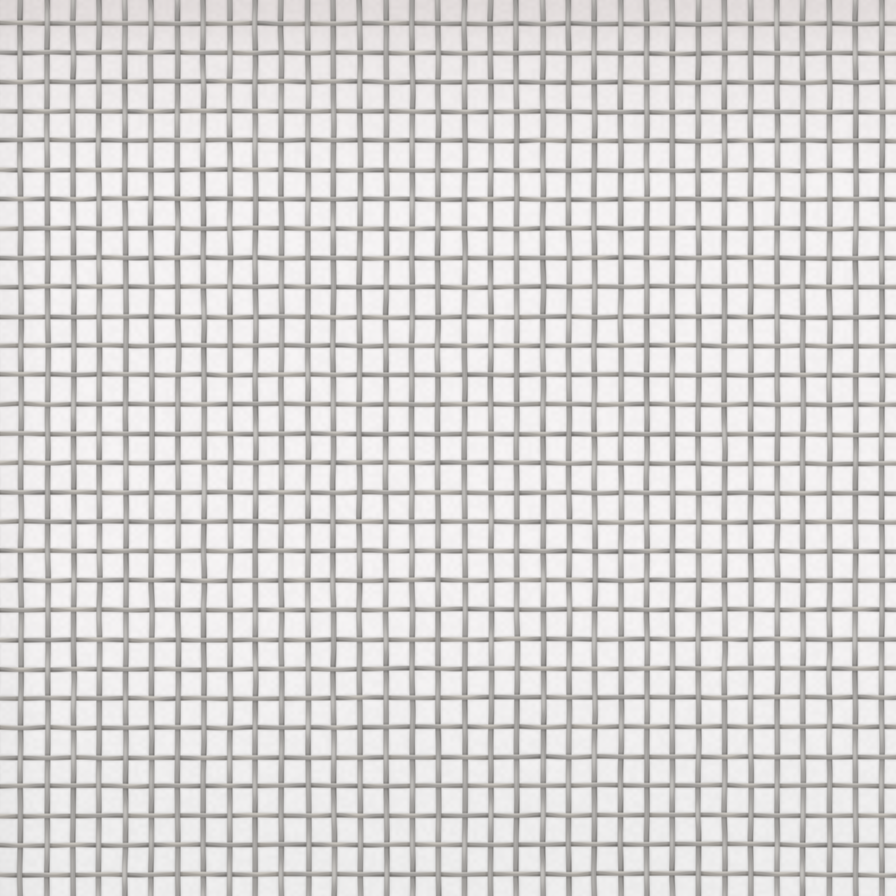
Write a WebGL 2 fragment shader that draws this texture.

```glsl
#version 300 es
precision highp float;
// Woven steel wire mesh over a softly lit white backing.

uniform vec2 u_resolution;
out vec4 fragColor;

const float PI = 3.14159265;

// Mesh layout, in canvas units: x for upright wires, y for level wires
const vec2 PITCH = vec2(0.0291, 0.03273);
const vec2 FIRST_WIRE = vec2(0.0236, 0.0247);
const vec2 HALF_WIDTH = vec2(0.0030, 0.0026);
const float SOFTNESS = 0.0013;
const float JITTER = 0.0011;     // misplacement of a whole wire
const float BEND = 0.0011;       // wobble along a wire

// Colours
const vec3 BACKING = vec3(0.957, 0.948, 0.950);
const vec3 TOP_SHADE = vec3(0.865, 0.838, 0.835);
const vec3 LOW_SHADE = vec3(0.930, 0.928, 0.928);
const vec3 STEEL_DARK = vec3(0.47, 0.46, 0.45);
const vec3 STEEL_MID = vec3(0.63, 0.62, 0.61);
const vec3 STEEL_LIGHT = vec3(0.78, 0.77, 0.755);

float hash(vec2 p) {
    return fract(sin(dot(p, vec2(127.1, 311.7))) * 43758.5453);
}

float noise(vec2 p) {
    vec2 i = floor(p), f = fract(p);
    f = f * f * (3.0 - 2.0 * f);
    return mix(mix(hash(i), hash(i + vec2(1, 0)), f.x),
               mix(hash(i + vec2(0, 1)), hash(i + vec2(1, 1)), f.x), f.y);
}

// Sideways displacement of one wire at a position along it
float wireOffset(float index, float along, float seed) {
    float shift = (hash(vec2(index, seed)) - 0.5) * JITTER;
    float wobble = (noise(vec2(along * 0.9, index * 7.0 + seed)) - 0.5) * BEND;
    float drift = (noise(vec2(along * 0.12, index * 0.15 + seed)) - 0.5) * BEND * 1.5;
    return shift + wobble + drift;
}

float coverage(float dist, float halfWidth, float soft) {
    return 1.0 - smoothstep(halfWidth - soft, halfWidth + soft, abs(dist));
}

// Round steel, brightened where it rises over the crossing wire
vec3 steel(float light, float rise, float wear) {
    float tone = clamp(light + 0.16 * rise + 0.24 * (wear - 0.5), 0.0, 1.0);
    vec3 shade = mix(STEEL_DARK, STEEL_MID, smoothstep(0.0, 0.5, tone));
    return mix(shade, STEEL_LIGHT, smoothstep(0.5, 1.0, tone));
}

vec3 backing(vec2 p) {
    vec3 color = mix(BACKING, LOW_SHADE, 1.0 - smoothstep(0.0, 0.4, p.y));
    color = mix(color, TOP_SHADE, 0.35 * smoothstep(0.78, 0.97, p.y));
    color = mix(color, TOP_SHADE, 0.65 * smoothstep(0.93, 1.0, p.y));
    color -= 0.02 * (1.0 - smoothstep(0.0, 0.06, p.x));
    return color + 0.022 * (noise(p * 230.0) - 0.5);
}

void main() {
    float size = min(u_resolution.x, u_resolution.y);
    vec2 p = gl_FragCoord.xy / size;
    float soft = max(SOFTNESS, 0.7 / size);

    // Nearest upright and level wire
    vec2 grid = (p - FIRST_WIRE) / PITCH;
    vec2 cell = round(grid);
    vec2 center = FIRST_WIRE + cell * PITCH;
    center += vec2(wireOffset(cell.x, grid.y, 3.0), wireOffset(cell.y, grid.x, 41.0));
    vec2 dist = p - center;
    vec2 across = clamp(dist / HALF_WIDTH, -1.0, 1.0);

    // Plain weave: positive rise means the wire passes over
    vec2 rise = vec2(cos(PI * (grid.y + cell.x)), -cos(PI * (grid.x + cell.y)));
    bool uprightOver = mod(cell.x + cell.y, 2.0) < 0.5;

    vec2 cover = vec2(coverage(dist.x, HALF_WIDTH.x, soft),
                      coverage(dist.y, HALF_WIDTH.y, soft));
    vec2 wear = vec2(noise(vec2(cell.x * 5.0, grid.y * 1.4)),
                     noise(vec2(grid.x * 1.4, cell.y * 5.0 + 90.0)));

    // Upright wires have a pale core, level wires are lit from above
    float core = 1.0 - (across.x + 0.2) * (across.x + 0.2);
    vec3 upright = steel(0.27 + 0.36 * core, rise.x, wear.x);
    vec3 level = steel(0.50 + 0.36 * across.y, rise.y, wear.y);
    level += vec3(0.012, 0.004, -0.010) * wear.y;

    // Contact shadow on the wire that passes under
    vec2 nearWire = 1.0 - smoothstep(HALF_WIDTH, HALF_WIDTH * 2.4, abs(dist));
    if (uprightOver) level *= 1.0 - 0.12 * nearWire.x;
    else upright *= 1.0 - 0.12 * nearWire.y;

    // Faint halo of the wires on the backing
    vec3 color = backing(p);
    color *= 1.0 - 0.05 * max(nearWire.x, nearWire.y);

    // Layer the two wires in weave order
    if (uprightOver) {
        color = mix(color, level, cover.y);
        color = mix(color, upright, cover.x);
    } else {
        color = mix(color, upright, cover.x);
        color = mix(color, level, cover.y);
    }

    fragColor = vec4(color, 1.0);
}
```
